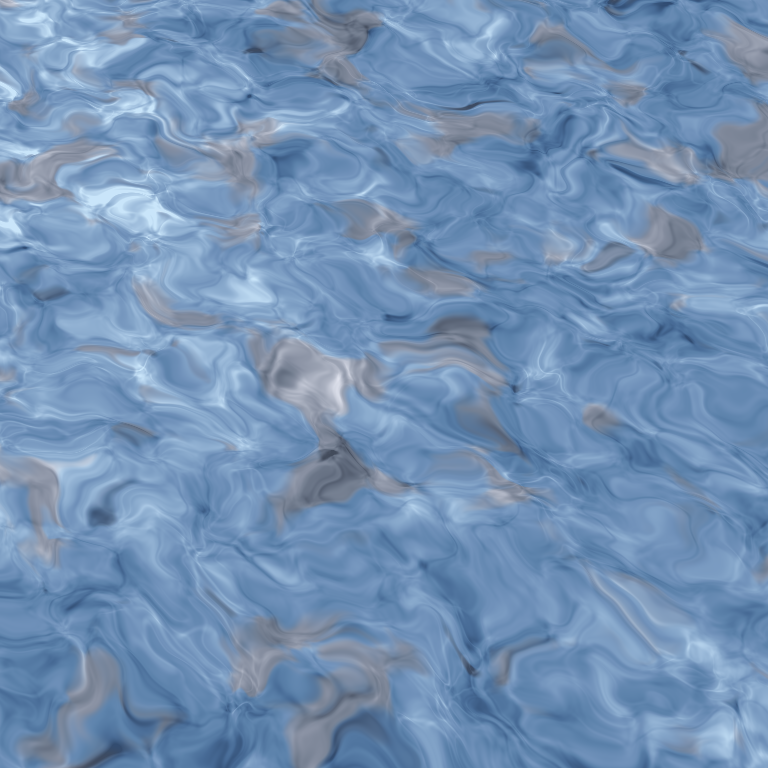
Give the GLSL for this texture, as a WebGL 2 fragment shader.

```glsl
#version 300 es
precision highp float;
// Rippled blue water surface: warped swirls, contour bands, pale glints and grey flecks.

uniform vec2 u_resolution;
out vec4 fragColor;

const float TONE_CONTRAST = 1.2;    // palette steps per unit of tone
const float TONE_MIDDLE = 3.0;      // palette index of the average tone
const float TILT = 0.38;            // downward slant of the streaks to the right
const vec2 RECESSION = vec2(0.45, 0.85); // compression of features toward the top
const float LARGE_WARP = 0.11;
const float SMALL_WARP = 0.035;
const float SWIRL_SCALE = 9.0;
const float BAND_SCALE = 5.5;
const float BAND_PHASE = 27.0;
const float VEIN_SCALE = 13.0;
const float FLECK_SCALE = 15.0;
const float GREY_AMOUNT = 0.6;
const vec3 GREY_TINT = vec3(1.06, 1.0, 1.02);

const vec3 PALETTE[7] = vec3[7](
    vec3(0.19, 0.30, 0.45), vec3(0.28, 0.42, 0.59), vec3(0.36, 0.51, 0.67),
    vec3(0.44, 0.57, 0.73), vec3(0.52, 0.65, 0.79), vec3(0.63, 0.75, 0.87),
    vec3(0.79, 0.90, 0.98));

// Unit gradient at a lattice point, from an integer hash
vec2 gradientAt(ivec2 cell) {
    uint h = uint(cell.x) * 1597u + uint(cell.y) * 51749u;
    h = (h ^ (h >> 15)) * 73417u;
    h = (h ^ (h >> 13)) * 92821u;
    h ^= h >> 16;
    float angle = float(h & 65535u) * 6.28319 / 65536.0;
    return vec2(cos(angle), sin(angle));
}

float gradientNoise(vec2 p) {
    vec2 base = floor(p), f = p - base;
    ivec2 cell = ivec2(base);
    vec2 w = f * f * f * (f * (f * 6.0 - 15.0) + 10.0);
    float a = dot(gradientAt(cell), f);
    float b = dot(gradientAt(cell + ivec2(1, 0)), f - vec2(1, 0));
    float c = dot(gradientAt(cell + ivec2(0, 1)), f - vec2(0, 1));
    float d = dot(gradientAt(cell + ivec2(1, 1)), f - vec2(1, 1));
    return mix(mix(a, b, w.x), mix(c, d, w.x), w.y);
}

float fbm(vec2 p, int octaves) {
    float sum = 0.0, amplitude = 1.0;
    for (int i = 0; i < octaves; i++) {
        sum += amplitude * gradientNoise(p);
        p = mat2(1.6, 1.2, -1.2, 1.6) * p + 17.3;
        amplitude *= 0.5;
    }
    return sum;
}

vec2 warp(vec2 p, int octaves) {
    return vec2(fbm(p + 31.7, octaves), fbm(p + 73.1, octaves));
}

// Thin bright line along the zero crossings of a noise field
float vein(vec2 p, float width) {
    return 1.0 - smoothstep(0.0, width, abs(gradientNoise(p)));
}

vec3 paletteAt(float index) {
    float i = clamp(index, 0.0, 5.999);
    int lower = int(i);
    return mix(PALETTE[lower], PALETTE[lower + 1], fract(i));
}

void main() {
    vec2 uv = gl_FragCoord.xy / u_resolution.y;

    // Receding, slanted surface with two levels of distortion
    vec2 plane = (uv - vec2(0.5, 0.0)) * (1.0 + RECESSION * uv.y);
    plane.y += TILT * uv.x;
    vec2 flow = plane + LARGE_WARP * warp(plane * 4.0, 3);
    vec2 q = flow + SMALL_WARP * warp(flow * 11.0, 2);

    // Broad light and swirling body
    float glow = smoothstep(0.85, 0.0, uv.x) * smoothstep(0.1, 0.6, uv.y);
    float tone = 1.3 * fbm(flow * 3.0 + 5.0, 3) + 0.6 * (glow - 0.3);
    tone += 1.9 * fbm(q * SWIRL_SCALE, 5);
    tone += 0.8 * fbm(q * vec2(34.0, 42.0) + 9.0, 2);

    // Nested contour bands, present in patches
    float bandMask = smoothstep(-0.25, 0.3, gradientNoise(flow * 4.0 + 40.0));
    tone += 0.55 * bandMask * sin(BAND_PHASE * gradientNoise(q * BAND_SCALE + 12.0));

    // Pale veins and dark creases
    float veinMask = smoothstep(-0.1, 0.35, gradientNoise(flow * 6.0 + 60.0));
    float veins = vein(q * VEIN_SCALE + 3.0, 0.08) + 0.6 * vein(q * VEIN_SCALE * 2.0 + 8.0, 0.12);
    tone += 0.65 * veins * veinMask - 0.1;
    tone -= 0.5 * vein(q * VEIN_SCALE * 0.8 + 25.0, 0.07) * (1.0 - veinMask);

    // Glints gathered on the lit side, dark flecks scattered everywhere
    float glint = smoothstep(0.22, 0.36, fbm(q * vec2(4.5, 6.0) + 80.0, 4) + 0.32 * glow - 0.13);
    tone += 1.3 * glint * glow;
    float fleck = smoothstep(0.36, 0.52, gradientNoise(q * vec2(0.8, 1.2) * FLECK_SCALE + 90.0));
    tone -= 1.5 * fleck;

    // Palette, then muted grey areas
    vec3 color = paletteAt(TONE_MIDDLE + TONE_CONTRAST * tone);
    float grey = smoothstep(0.12, 0.42, fbm(q * 5.0 + 110.0, 4) + 0.1 * glow);
    grey = max(grey * (1.0 - glint), 0.7 * fleck * veinMask);
    float luma = dot(color, vec3(0.3, 0.55, 0.15));
    color = mix(color, luma * GREY_TINT, GREY_AMOUNT * grey);
    fragColor = vec4(color, 1.0);
}
```
